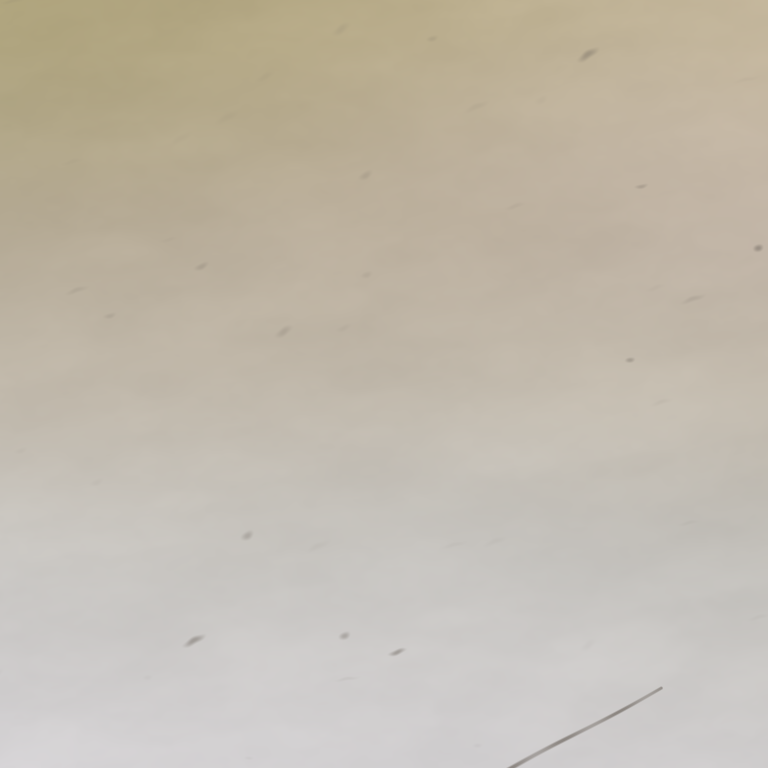
Write a Shadertoy shader that draws this texture.

```glsl
// Worn pale wall: olive to grey vertical gradient, soft blotches, faint flecks and one scratch.
#define FLECK_CELLS 8.0
#define FLECK_CHANCE 0.7
#define FLECK_STRENGTH 0.5
#define FLECK_TILT 0.35
#define STREAK_AMOUNT 0.004
#define MOTTLE_AMOUNT 0.012
#define BLOTCH_AMOUNT 0.024
#define SCRATCH_WIDTH 0.0023
#define SCRATCH_START vec2(0.645, -0.012)
#define SCRATCH_END vec2(0.861, 0.104)
#define MARK_COLOR vec3(0.42, 0.39, 0.36)

vec2 hash2(vec2 p) {
    vec3 q = fract(p.xyx * vec3(0.1031, 0.1030, 0.0973));
    q += dot(q, q.yzx + 33.33);
    return fract((q.xx + q.yz) * q.zy);
}

vec2 rotate(vec2 p, float angle) {
    float c = cos(angle), s = sin(angle);
    return vec2(c * p.x + s * p.y, c * p.y - s * p.x);
}

// Smooth cellular noise: blended feature points, about 0 to 1
float softCells(vec2 p) {
    vec2 cell = floor(p);
    float total = 0.0, weight = 0.0;
    for (int j = -1; j <= 1; j++)
    for (int i = -1; i <= 1; i++) {
        vec2 id = cell + vec2(i, j);
        vec2 d = id + hash2(id + 40.0) - p;
        float w = exp(-5.0 * dot(d, d));
        total += w * hash2(id + 90.0).x;
        weight += w;
    }
    return total / weight;
}

vec3 rampColor(float height) {
    vec3 ramp[5] = vec3[5](
        vec3(0.812, 0.803, 0.803), vec3(0.78, 0.77, 0.752), vec3(0.757, 0.725, 0.672),
        vec3(0.735, 0.687, 0.615), vec3(0.72, 0.67, 0.55));
    float level = clamp((height - 0.075) / 0.21, -0.5, 4.3);
    int stop = int(clamp(floor(level), 0.0, 3.0));
    return mix(ramp[stop], ramp[stop + 1], level - float(stop));
}

// Vertical ramp with wavering bands and a sideways drift of light
vec3 wallColor(vec2 uv) {
    float waver = softCells(rotate(uv, 0.15) * vec2(2.2, 4.5) + 5.0) - 0.5;
    float height = uv.y + 0.045 * waver + 0.01 * sin(uv.x * 5.0 + 1.0);
    vec3 color = 0.5 * (rampColor(height - 0.035) + rampColor(height + 0.035));

    float side = uv.x - 0.5;
    color += side * smoothstep(0.45, 0.9, uv.y) * vec3(0.055, 0.04, 0.08);
    color -= side * (1.0 - smoothstep(0.05, 0.5, uv.y)) * vec3(0.035, 0.035, 0.045);
    float cornerGlow = exp(-9.0 * dot(uv - 1.0, uv - 1.0));
    return color + cornerGlow * vec3(0.025, 0.03, 0.04);
}

// Layered sines running almost level across the wall
float streaks(vec2 p) {
    float sum = 0.0, amplitude = 0.5, frequency = 23.0;
    for (int i = 0; i < 4; i++) {
        float bend = sin(p.x * frequency * 0.3 + float(i) * 2.1);
        sum += amplitude * sin(p.y * frequency + 1.4 * bend + float(i) * 1.7);
        amplitude *= 0.6;
        frequency *= 1.9;
    }
    return sum;
}

// Sparse slanted ellipses, mostly faint
float flecks(vec2 p) {
    vec2 grid = p * FLECK_CELLS, cell = floor(grid);
    float mark = 0.0;
    for (int j = -1; j <= 1; j++)
    for (int i = -1; i <= 1; i++) {
        vec2 id = cell + vec2(i, j);
        vec2 place = hash2(id + 7.0), shape = hash2(id + 23.0), kind = hash2(id + 61.0);
        vec2 d = rotate((grid - id - place) / FLECK_CELLS, FLECK_TILT + 0.5 * (shape.y - 0.5));
        d.y += 0.0006 * sin(d.x * 260.0 + shape.x * 6.0);
        vec2 radius = vec2(mix(0.006, 0.02, shape.x), mix(0.0025, 0.006, shape.y));
        float body = 1.0 - smoothstep(0.1, 1.2, length(d / radius));
        float strength = 0.09 + 0.91 * pow(kind.y, 6.0);
        mark = max(mark, body * strength * step(kind.x, FLECK_CHANCE));
    }
    return mark * FLECK_STRENGTH;
}

// Almost straight line that thins toward its tip
float scratch(vec2 p) {
    vec2 axis = SCRATCH_END - SCRATCH_START, d = p - SCRATCH_START;
    float along = clamp(dot(d, axis) / dot(axis, axis), 0.0, 1.0);
    vec2 normal = normalize(vec2(-axis.y, axis.x));
    vec2 bow = normal * 0.0012 * sin(along * 6.2832);
    float width = SCRATCH_WIDTH * mix(1.15, 0.8, along);
    float dist = length(d - axis * along - bow);
    float tone = 0.55 + 0.12 * sin(along * 19.0);
    return tone * (1.0 - smoothstep(width * 0.3, width * 1.7, dist));
}

void mainImage(out vec4 fragColor, in vec2 fragCoord) {
    vec2 uv = fragCoord / iResolution.xy;
    vec2 grain = rotate(uv, 0.12);
    vec3 color = wallColor(uv);

    // Surface texture from broad blotches to fine grain
    color += BLOTCH_AMOUNT * (softCells(grain * vec2(3.0, 6.0) + 11.0) - 0.5);
    color += 0.7 * BLOTCH_AMOUNT * (softCells(grain * vec2(7.0, 16.0) + 3.0) - 0.5);
    color += STREAK_AMOUNT * streaks(grain) * softCells(grain * vec2(4.0, 9.0));
    color += MOTTLE_AMOUNT * (softCells(grain * vec2(16.0, 42.0)) - 0.5);
    color += 0.5 * MOTTLE_AMOUNT * (softCells(grain * vec2(60.0, 100.0) + 17.0) - 0.5);

    // Marks
    color = mix(color, MARK_COLOR, max(flecks(uv), scratch(uv)));
    fragColor = vec4(color, 1.0);
}
```
